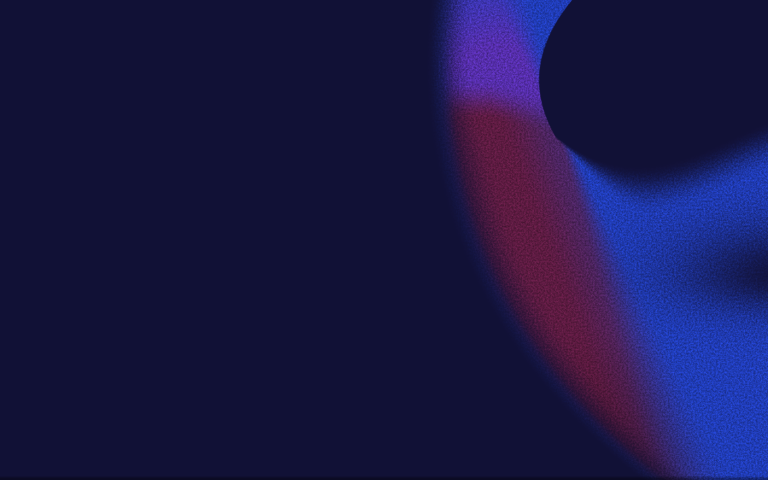
Reproduce this background procedurally as a Shadertoy shader.

```glsl
// A soft, grainy ribbon of blue, violet and wine light on a navy ground.
// Curved boundaries are polynomials in canvas heights; smoothstep ramps of
// varying width give crisp and blurred edges, and gradient noise adds grain.

#define NAVY   vec3(0.068, 0.066, 0.212)
#define BLUE   vec3(0.125, 0.235, 0.715)
#define VIOLET vec3(0.335, 0.180, 0.670)
#define WINE   vec3(0.365, 0.105, 0.255)
#define PLUM   vec3(0.285, 0.150, 0.400)
#define GRAIN_SCALE  230.0
#define GRAIN_AMOUNT 0.16
#define RIM_SOFTNESS 0.115

vec2 hashGradient(vec2 cell) {
    vec3 h = fract(cell.xyx * vec3(0.1031, 0.1030, 0.0973));
    h += dot(h, h.yzx + 33.33);
    float angle = 6.2832 * fract((h.x + h.y) * h.z);
    return vec2(cos(angle), sin(angle));
}

float gradientNoise(vec2 p) {
    vec2 i = floor(p), f = fract(p);
    vec2 u = f * f * f * (f * (f * 6.0 - 15.0) + 10.0);
    vec2 e = vec2(0.0, 1.0);
    float a = dot(hashGradient(i), f);
    float b = dot(hashGradient(i + e.yx), f - e.yx);
    float c = dot(hashGradient(i + e.xy), f - e.xy);
    float d = dot(hashGradient(i + e.yy), f - e.yy);
    return mix(mix(a, b, u.x), mix(c, d, u.x), u.y);
}

// Left rim of the ribbon: x for a depth below the top edge
float outerRim(float depth) {
    float d2 = (depth - 0.13) * (depth - 0.13);
    return 0.896 + 0.4615 * d2 + 0.172 * d2 * d2;
}

// Light remaining outside the hollow: crisp on its left, blurred below
float hollowMask(vec2 p, float pixel) {
    float side = p.x - 1.123 - 2.47 * (p.y - 0.167) * (p.y - 0.167);
    float dx = p.x - 1.333;
    float floorDepth = 0.354 - (dx < 0.0 ? 2.3 * dx * dx
                                         : 0.125 * smoothstep(0.0, 0.4, dx));
    float blur = 0.006 + 0.09 * smoothstep(1.15, 1.36, p.x);
    float below = smoothstep(-0.1 * blur, blur, p.y - floorDepth);
    float left = 1.0 - smoothstep(-pixel, pixel, side);
    return max(left, below);
}

// Hue of the ribbon before shading
vec3 ribbonColor(vec2 p) {
    // Violet glow near the top, turning to wine further down
    float glow = exp(-dot((p - vec2(1.03, 0.18)) / vec2(0.17, 0.16),
                          (p - vec2(1.03, 0.18)) / vec2(0.17, 0.16)));
    vec3 upper = mix(BLUE, VIOLET, clamp(0.25 + glow, 0.0, 1.0));
    float seam = p.x - 1.177 - 0.371 * (p.y - 0.292);
    vec3 lower = mix(WINE, PLUM, smoothstep(-0.13, 0.0, seam));
    lower *= 1.0 - 0.2 * smoothstep(0.65, 1.0, p.y);
    float turn = p.y - 0.25 * max(p.x - 1.02, 0.0);
    vec3 band = mix(upper, lower, smoothstep(0.165, 0.25, turn));

    // The seam with the blue field widens away from its tip
    float width = 0.012 + 0.11 * abs(p.y - 0.29);
    return mix(band, BLUE, smoothstep(-width, width, seam));
}

void mainImage(out vec4 fragColor, in vec2 fragCoord) {
    float pixel = 1.0 / iResolution.y;
    vec2 p = fragCoord * pixel;
    vec2 grainPoint = p * GRAIN_SCALE;
    p.y = 1.0 - p.y;

    float grain = gradientNoise(grainPoint)
                + 0.6 * gradientNoise(grainPoint * 1.73 + 17.3);

    // Coverage: rim fade, hollow and the shadow at the right
    float inside = p.x - outerRim(p.y);
    float softness = RIM_SOFTNESS * mix(0.75, 1.0, smoothstep(0.1, 0.4, p.y));
    float rim = smoothstep(-0.01, softness, inside);
    float light = rim * hollowMask(p, pixel);
    vec2 shade = (p - vec2(1.65, 0.575)) / vec2(0.19, 0.070);
    shade.y *= p.y < 0.575 ? 0.8 : 1.1;
    light *= 1.0 - 0.96 * exp(-0.7 * dot(shade, shade));

    // Grain dissolves the soft edges and speckles the lit field
    light = clamp(light + 0.5 * grain * light * (1.0 - light), 0.0, 1.0);
    vec3 lit = ribbonColor(p);
    lit = mix(BLUE, lit, smoothstep(0.0, 0.05, inside));
    lit *= 1.0 + GRAIN_AMOUNT * 2.0 * grain;
    vec3 color = mix(NAVY, lit, light);

    // Thin dark line along the bottom
    color *= 1.0 - 0.35 * smoothstep(0.990, 0.998, p.y);
    fragColor = vec4(color, 1.0);
}
```
